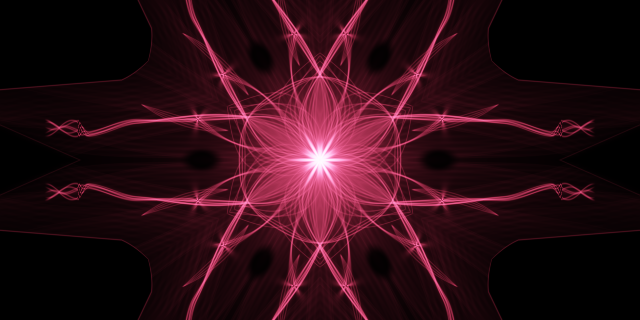
This background is drawn by a WebGL 1 fragment shader. Its source:

```glsl
precision highp float;
// A glowing six-fold flower of light strands over dim translucent veils.
// The plane is folded into a 30 degree wedge; bundles of curves add up light
// there, and an exponential exposure turns that light into pink and white.

uniform vec2 u_resolution;

#define PI 3.14159265
#define TINT vec3(1.0, 0.20, 0.36)
#define STRAND_WIDTH 0.0022
#define PETAL_LENGTH 0.265
#define PETAL_LIGHT 0.85
#define RING_RADIUS 0.256
#define ARM_LIGHT 0.75
#define VEIL_LIGHT 1.0
#define CORE_LIGHT 14.0

float strand(float dist) {
  float w = max(STRAND_WIDTH, 0.6 / u_resolution.y);
  return exp(-dist * dist / (w * w));
}

// 1 between two limits, with soft ends
float span(float x, float from, float to, float soft) {
  return smoothstep(from - soft, from + soft, x)
       * (1.0 - smoothstep(to - soft, to + soft, x));
}

vec2 rotate(vec2 p, float a) {
  float c = cos(a), s = sin(a);
  return vec2(c * p.x - s * p.y, s * p.x + c * p.y);
}

vec2 foldSix(vec2 p) {
  float a = abs(mod(atan(p.y, p.x) + PI / 6.0, PI / 3.0) - PI / 6.0);
  return length(p) * vec2(cos(a), sin(a));
}

// Nested leaf outlines of the three petals nearest to the wedge
float petals(vec2 p) {
  float light = 0.0;
  for (int k = -1; k <= 1; k++) {
    vec2 q = rotate(p, -PI / 6.0 - float(k) * PI / 3.0);
    for (int i = 0; i < 11; i++) {
      float n = float(i), t = n / 10.0;
      float len = PETAL_LENGTH * (1.0 + 0.3 * t * t * t + 0.04 * sin(2.4 * n));
      float s = clamp(q.x / len, 0.0, 1.0);
      float width = 0.014 + 0.07 * t + 0.045 * t * t * t;
      float d = abs(q.y) - width * sin(PI * pow(s, 1.0 + 0.3 * sin(1.9 * n)));
      float inside = span(q.x, 0.004, len, 0.004);
      float fill = 1.0 - smoothstep(-0.003, 0.002, d);
      float rim = exp(-abs(width - 0.053) / 0.012);
      light += inside * (strand(d * 0.85) * PETAL_LIGHT * (0.35 + 0.65 * rim)
             + fill * 0.09 * (1.0 - t));
    }
  }
  return light;
}

float ring(float r, float a) {
  float light = 0.0;
  for (int i = 0; i < 3; i++) {
    float n = float(i);
    float radius = RING_RADIUS - 0.004 * cos(6.0 * a) - 0.009 * n * cos(3.0 * a);
    light += strand(r - radius) * (0.8 - 0.2 * n);
  }
  return light;
}

// Long arms of diverging strands that end in a pinched, flared knot
float arms(vec2 p) {
  float flare = smoothstep(0.72, 0.76, p.x);
  float mid = 0.134 - 0.014 * smoothstep(0.3, 0.6, p.x)
            - 0.040 * smoothstep(0.57, 0.74, p.x) + 0.020 * flare;
  float spread = 0.002 + 0.007 * abs(sin(11.0 * (p.x - 0.225))) * (1.0 - flare)
               + 0.025 * flare * abs(sin(PI * (p.x - 0.72) / 0.095));
  float light = 0.0;
  for (int i = 0; i < 6; i++) {
    float n = float(i);
    float wave = sin(n * 1.3 + p.x * mix(5.0, 16.0, flare));
    light += strand((p.y - mid - spread * wave) * mix(1.0, 0.8, flare));
  }
  float glow = 0.5 * exp(-abs(p.y - mid) / 0.006) * (1.0 - 0.5 * flare);
  return ARM_LIGHT * (light + glow) * span(p.x, 0.22, 0.85, 0.012)
       * mix(1.0, 0.6, smoothstep(0.35, 0.65, p.x));
}

// Curved tendrils, the small knots they reach, and pointed darts
float tendrils(vec2 p) {
  float light = 0.0;
  for (int i = 0; i < 4; i++) {
    float n = float(i);
    float bow = p.y - (0.74 + 0.08 * n) * p.x * p.x
              - 0.006 * n * sin(16.0 * p.x);
    light += 0.4 * strand(bow * 0.85) * span(p.x, 0.05, 0.39, 0.015);
    float belly = 0.5 * n * (0.555 - p.x) * (p.x - 0.29);
    float dart = p.y - 0.172 - 0.3 * (p.x - 0.555) + belly;
    light += 0.28 * strand(dart) * span(p.x, 0.29, 0.555, 0.006);
  }
  vec2 k = p - vec2(0.382, 0.127);
  float star = pow(0.5 + 0.5 * cos(5.0 * atan(k.y, k.x) + 0.6), 2.0);
  return light + 2.2 * star * exp(-length(k) / 0.015);
}

// Folded sheets, each with a crisp edge and fine ribs along its fold
float veils(vec2 p, float r) {
  float notch = max(0.62 - p.x, 0.0);
  float top = 0.25 - 0.08 * (p.x - 0.62) + (0.35 + 3.5 * notch) * notch;
  float low = 0.44 * (p.x - 0.75);
  float mask = (1.0 - smoothstep(-0.004, 0.004, p.y - top))
             * smoothstep(-0.025, 0.025, p.y - low);
  float sheets = 0.0;
  for (int i = 0; i < 7; i++) {
    float n = float(i);
    float slope = 0.35 * sin(2.3 * n + 0.5);
    float f = p.y - 0.005 - 0.036 * n - slope * (p.x - 0.5)
            - 0.025 * sin(6.0 * p.x + 1.7 * n);
    float ribs = 0.5 + 0.5 * sin(330.0 * f + 12.0 * p.x);
    float sheet = smoothstep(0.0, 0.005, f) * exp(-13.0 * max(f, 0.0));
    sheets += sheet * (0.55 + 0.75 * ribs * ribs) + 0.8 * strand(f);
  }
  float hollow = smoothstep(0.6, 1.5, length((p - vec2(0.37, 0.0)) / vec2(0.05, 0.03)));
  float fade = mix(1.0, 0.55, smoothstep(0.5, 0.95, r));
  float body = 0.015 + 0.7 * exp(-6.0 * r)
             + sheets * (0.048 * fade + 0.35 * exp(-9.0 * r));
  float rims = 0.28 * strand(p.y - top) + 0.1 * strand(p.y - low);
  return VEIL_LIGHT * (mask * hollow * body + rims * smoothstep(0.45, 0.6, p.x));
}

// White centre with sharp rays
float core(float r, float a) {
  float rayed = r * (1.0 - 0.28 * cos(12.0 * a) - 0.14 * cos(18.0 * a));
  return CORE_LIGHT * exp(-rayed * rayed / 0.0010) + 1.6 * exp(-rayed / 0.05);
}

void main() {
  vec2 uv = (gl_FragCoord.xy - 0.5 * u_resolution) / u_resolution.y + 1e-5;
  vec2 p = foldSix(uv);
  float r = length(p), a = atan(p.y, p.x);
  float light = veils(p, r) + petals(p) + ring(r, a) + arms(p)
              + tendrils(p) + core(r, a);
  gl_FragColor = vec4(1.0 - exp(-light * TINT), 1.0);
}
```
